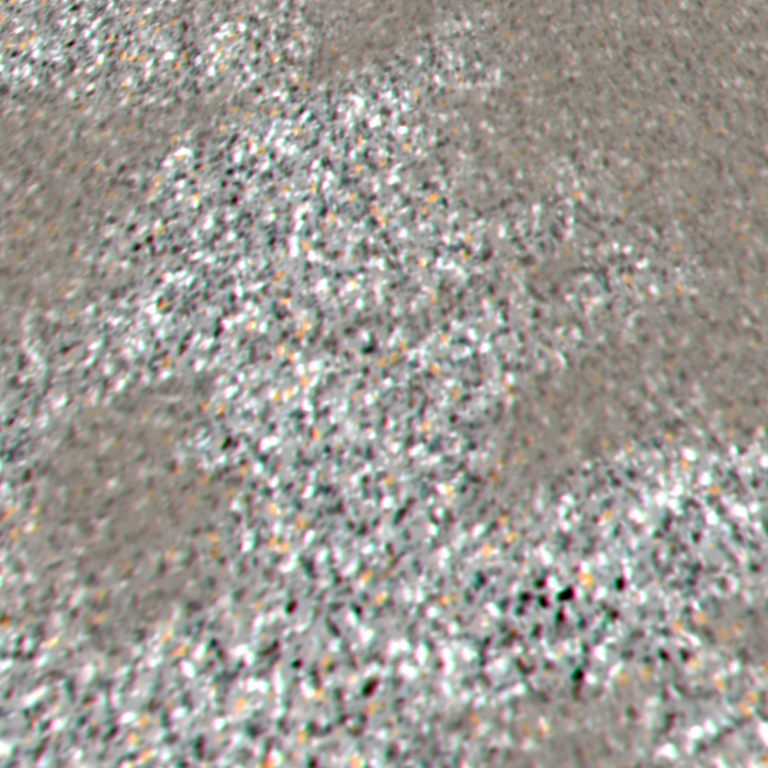
Give the GLSL for this texture, as a WebGL 1 fragment shader.

```glsl
precision highp float;
// Gravel and sand seen at a slant, slightly out of focus: soft oval grains
// are summed in two cell layers that shrink with distance, with a colour
// fringe per channel. Slow noise fades the grains into brown sand patches.

uniform vec2 u_resolution;

#define GRAIN_SIZE 0.0195
#define HORIZON 2.17
#define CONTRAST 0.78
#define FINE_STRENGTH 0.5
#define GRAIN_WIDTH 0.66
#define LEAN 0.28
#define FRINGE 0.14
#define ORANGE_SHARE 0.05
#define SAND_LEVEL 0.56
#define SAND_CONTRAST 0.3
#define GRAVEL_COLOR vec3(0.682, 0.688, 0.686)
#define SAND_COLOR vec3(0.575, 0.545, 0.510)

float hash(vec2 p) {
  vec3 q = fract(vec3(p.xyx) * 0.1031);
  q += dot(q, q.yzx + 33.33);
  return fract((q.x + q.y) * q.z);
}

float noise(vec2 p) {
  vec2 i = floor(p), f = fract(p);
  f = f * f * (3.0 - 2.0 * f);
  return mix(mix(hash(i), hash(i + vec2(1.0, 0.0)), f.x),
             mix(hash(i + vec2(0.0, 1.0)), hash(i + vec2(1.0)), f.x), f.y);
}

float fbm(vec2 p) {
  float sum = 0.0, weight = 0.5;
  for (int i = 0; i < 4; i++) {
    sum += weight * noise(p);
    p = mat2(1.6, 1.2, -1.2, 1.6) * p + 7.3;
    weight *= 0.5;
  }
  return sum / 0.9375;
}

// Ground coordinates whose unit cell shrinks toward the horizon
vec2 groundCells(vec2 uv) {
  float depth = HORIZON - uv.y;
  float scale = HORIZON / GRAIN_SIZE;
  return vec2((uv.x - 0.5) / depth, -log(depth)) * scale;
}

// Sum of one jittered, leaning oval per cell; pits darkens some of them
vec3 grainLayer(vec2 p, float pits) {
  vec2 cell = floor(p);
  vec3 sum = vec3(0.0);
  for (int j = -1; j <= 1; j++) {
    for (int i = -1; i <= 1; i++) {
      vec2 id = cell + vec2(float(i), float(j)) + 300.0;
      float tone = hash(id), kind = hash(id + 61.7), tint = hash(id + 127.1);
      vec2 center = id - 300.0 + vec2(hash(id + 17.3), hash(id + 39.9));
      vec2 d = p - center;

      // Oval falloff, shifted a little for each colour channel
      float angle = LEAN + 1.8 * (hash(id + 83.2) - 0.5);
      float s = sin(angle), c = cos(angle);
      vec3 dx = d.x + FRINGE * vec3(1.0, -0.7, 0.1);
      vec3 along = dx * s + d.y * c;
      vec3 across = (dx * c - d.y * s) / GRAIN_WIDTH;
      vec3 fall = max(1.0 - along * along - across * across, 0.0);
      fall *= fall * fall;

      // Mostly grey stones, a few orange ones, rare dark pits
      vec3 stone = vec3(mix(-0.42, 0.70, tone * tone));
      stone += (tint - 0.5) * vec3(0.10, -0.04, -0.10);
      vec3 orange = vec3(0.40, 0.10, -0.22) + 0.2 * (tone - 0.5);
      stone = mix(stone, orange, step(1.0 - ORANGE_SHARE, kind));
      stone -= 0.75 * pits * step(kind, 0.22);
      stone -= 0.50 * step(kind, 0.003);
      sum += stone * fall;
    }
  }
  return sum;
}

void main() {
  vec2 uv = gl_FragCoord.xy / u_resolution;
  vec2 p = groundCells(uv);

  // Sand lies in slanted drifts, more of them far away and to the right
  vec2 drift = mat2(0.92, -0.39, 0.39, 0.92) * uv;
  float cover = fbm(drift * vec2(3.2, 6.0) + vec2(4.1, 2.6));
  cover += 0.24 * (uv.y - 0.5) + 0.10 * (uv.x - 0.5);
  float sand = smoothstep(SAND_LEVEL - 0.16, SAND_LEVEL + 0.16, cover);

  // Disturbed ground with deep gaps near the lower right
  float pits = 1.0 - smoothstep(0.03, 0.17, length((uv - vec2(0.79, 0.19)) * vec2(0.8, 1.0)));
  pits *= smoothstep(0.35, 0.65, noise(uv * 22.0));

  vec3 grains = grainLayer(p, pits);
  vec2 finePoint = mat2(1.6, 0.3, -0.3, 1.6) * p + 11.5;
  grains += FINE_STRENGTH * grainLayer(finePoint, 0.0);

  vec3 color = mix(GRAVEL_COLOR, SAND_COLOR, sand);
  color += grains * CONTRAST * mix(1.0, SAND_CONTRAST, sand);
  gl_FragColor = vec4(clamp(color, 0.0, 1.0), 1.0);
}
```
